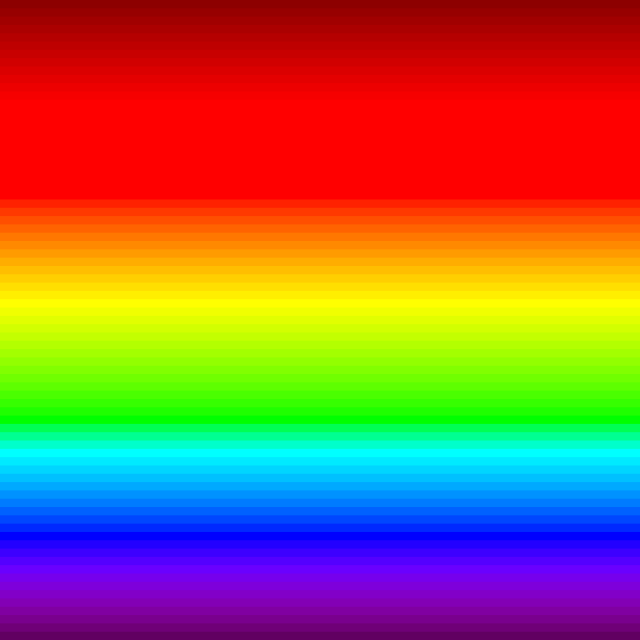
A WebGL 1 fragment shader for this background:

```glsl
precision highp float;
// Visible light spectrum in flat horizontal bands, from violet (bottom) to deep red (top).

uniform vec2 u_resolution;

const float BAND_COUNT = 77.0;
const float FIRST_WAVELENGTH = 380.0; // nanometres, lowest band
const float BAND_STEP = 5.0;          // nanometres per band
const float GAMMA = 0.8;
const float EDGE_BRIGHTNESS = 0.3;    // at the limits of vision

// Wavelengths (nm) where one colour ramp ends and the next begins
const float VIOLET = 380.0;
const float BLUE = 440.0;
const float CYAN = 490.0;
const float GREEN = 510.0;
const float YELLOW = 580.0;
const float RED = 645.0;

// Wavelengths (nm) between which the light has full brightness
const float FULL_START = 420.0;
const float FULL_END = 700.0;
const float VISIBLE_END = 780.0;

// Linear ramp from 0 at a to 1 at b; a may exceed b
float ramp(float a, float b, float x) {
  return clamp((x - a) / (b - a), 0.0, 1.0);
}

// Piecewise linear approximation of the colour of a wavelength
vec3 spectrumColor(float wavelength) {
  float red = ramp(BLUE, VIOLET, wavelength) + ramp(GREEN, YELLOW, wavelength);
  float green = ramp(BLUE, CYAN, wavelength) * ramp(RED, YELLOW, wavelength);
  float blue = ramp(GREEN, CYAN, wavelength);
  float visibility = ramp(VIOLET, FULL_START, wavelength)
                   * ramp(VISIBLE_END, FULL_END, wavelength);
  float brightness = mix(EDGE_BRIGHTNESS, 1.0, visibility);
  return pow(vec3(red, green, blue) * brightness, vec3(GAMMA));
}

vec3 bandColor(float index) {
  float band = clamp(index, 0.0, BAND_COUNT - 1.0);
  return spectrumColor(FIRST_WAVELENGTH + BAND_STEP * band);
}

void main() {
  float height = gl_FragCoord.y / u_resolution.y * BAND_COUNT;
  float pixelHeight = BAND_COUNT / u_resolution.y;

  // Blend the two bands that meet at the nearest edge over one pixel
  float edge = floor(height + 0.5);
  float coverage = clamp((height - edge) / pixelHeight + 0.5, 0.0, 1.0);
  vec3 color = mix(bandColor(edge - 1.0), bandColor(edge), coverage);

  gl_FragColor = vec4(color, 1.0);
}
```
